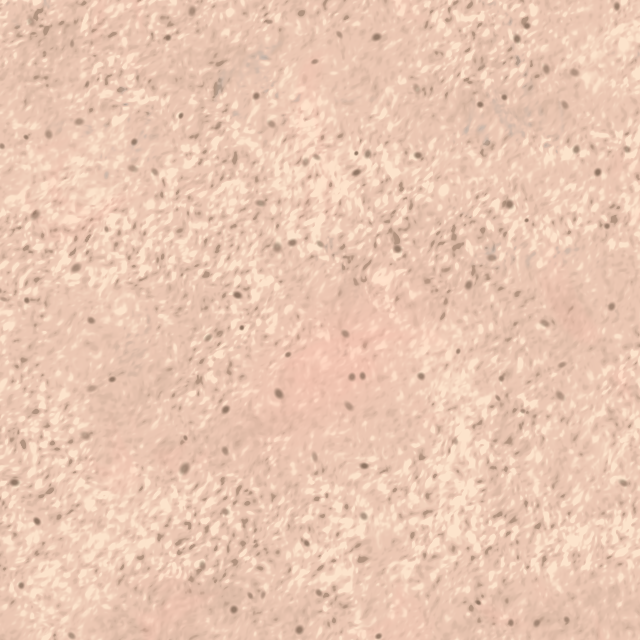
Reproduce this texture procedurally as a Shadertoy shader.

```glsl
// Weathered peach stone: diagonal cream and tan flecks, soft blushes and sparse dark grains.

const vec3 SHADOW = vec3(0.70, 0.58, 0.50);
const vec3 TAN    = vec3(0.865, 0.730, 0.650);
const vec3 PEACH  = vec3(0.925, 0.780, 0.700);
const vec3 CREAM  = vec3(0.990, 0.890, 0.795);
const vec3 BLUSH  = vec3(0.960, 0.755, 0.685);
const vec3 GREY   = vec3(0.760, 0.725, 0.700);
const vec3 GRAIN  = vec3(0.520, 0.420, 0.350);

const float COARSE_CELLS = 72.0;   // fleck cells across the canvas
const float FINE_CELLS   = 118.0;
const float GRAIN_CELLS  = 27.0;
const float GRAIN_SHARE  = 0.13;   // part of the cells holding a dark grain
const float MEAN_TONE    = 0.585;
const float PATCH_TONE   = 0.13;
const vec2  FLECK_SIZE   = vec2(0.50, 0.29);
const vec2  BLUSH_CENTRE = vec2(0.52, 0.43);

vec3 hash3(vec2 cell) {
    vec3 q = fract(vec3(cell.xyx) * vec3(0.1031, 0.1030, 0.0973));
    q += dot(q, q.yxz + 33.33);
    return fract((q.xxy + q.yzz) * q.zyx);
}

mat2 rotation(float a) {
    float c = cos(a), s = sin(a);
    return mat2(c, -s, s, c);
}

// Layered, warped sines: broad irregular patches around zero
float patches(vec2 p) {
    float sum = 0.0, amp = 0.7;
    for (int i = 0; i < 5; i++) {
        p = rotation(0.9) * p * 1.5 + 1.7;
        p += 0.6 * sin(p.yx * 1.3);
        sum += amp * sin(p.x) * sin(p.y);
        amp *= 0.78;
    }
    return sum;
}

// Cellular flecks, light or dark, each with one shaded side
float flecks(vec2 p, float heading, float seed) {
    vec2 home = floor(p);
    float sum = 0.0;
    for (int y = -1; y <= 1; y++)
    for (int x = -1; x <= 1; x++) {
        vec2 cell = home + vec2(x, y);
        vec3 spot = hash3(cell + seed);
        vec3 kind = hash3(cell + seed + 57.0);
        vec2 d = rotation(heading + (kind.x - 0.5) * 1.5) * (p - cell - spot.xy);
        d.y += (kind.y - 0.5) * 1.2 * d.x * d.x;
        d /= FLECK_SIZE * mix(0.8, 1.15, kind.z);
        sum += (2.0 * spot.z - 1.0 + 0.35 * d.y) * exp(-dot(d, d));
    }
    return sum;
}

// Coverage of the sparse dark grains
float darkGrains(vec2 p) {
    vec2 home = floor(p);
    float cover = 0.0;
    for (int y = -1; y <= 1; y++)
    for (int x = -1; x <= 1; x++) {
        vec2 cell = home + vec2(x, y);
        vec3 spot = hash3(cell + 211.0);
        vec3 kind = hash3(cell + 307.0);
        vec2 d = rotation(kind.x * 3.0) * (p - cell - spot.xy);
        d.x *= mix(0.65, 1.0, kind.y);
        float radius = mix(0.10, 0.20, kind.z);
        float present = step(spot.z, GRAIN_SHARE);
        cover = max(cover, present * mix(0.45, 0.9, kind.y)
                         * (1.0 - smoothstep(0.3 * radius, 1.3 * radius, length(d))));
    }
    return cover;
}

vec3 stoneRamp(float tone) {
    vec3 c = mix(SHADOW, TAN, smoothstep(-0.05, 0.32, tone));
    c = mix(c, PEACH, smoothstep(0.32, 0.58, tone));
    return mix(c, CREAM, smoothstep(0.56, 0.92, tone));
}

void mainImage(out vec4 fragColor, in vec2 fragCoord) {
    vec2 uv = fragCoord / iResolution.y;

    // Broad variation of brightness and fleck contrast
    float light = patches(uv * 6.0 + 2.0);
    float rough = smoothstep(-0.9, 0.8, patches(uv * 7.0 + 19.0) + 0.5 * light);

    // Flecks lean up to the right, steeper on the right side
    float heading = mix(0.75, 1.15, uv.x);
    vec2 warped = uv + 0.003 * sin(uv.yx * 55.0 + 3.0 * sin(uv * 23.0));
    float grain = flecks(warped * COARSE_CELLS, heading, 11.0)
                + 0.55 * flecks(warped * FINE_CELLS, heading, 83.0);
    float tone = MEAN_TONE + PATCH_TONE * light + grain * mix(0.30, 0.78, rough);
    vec3 color = stoneRamp(tone);

    // Pink blushes and cool grey stains
    vec2 toCentre = rotation(0.7) * (uv - BLUSH_CENTRE) / vec2(0.15, 0.08);
    float tint = patches(uv * 8.0 + 41.0);
    float blush = 0.55 * exp(-dot(toCentre, toCentre)) + 0.35 * smoothstep(0.5, 1.4, tint);
    color = mix(color, BLUSH + 0.12 * (tone - MEAN_TONE), min(blush, 0.6));
    float stain = smoothstep(0.5, 1.3, patches(uv * 9.0 + 73.0)) * smoothstep(0.3, 0.8, uv.y);
    color = mix(color, GREY, 0.65 * stain * smoothstep(0.65, 0.2, tone));

    color = mix(color, GRAIN, darkGrains(warped * GRAIN_CELLS));
    fragColor = vec4(color, 1.0);
}
```
